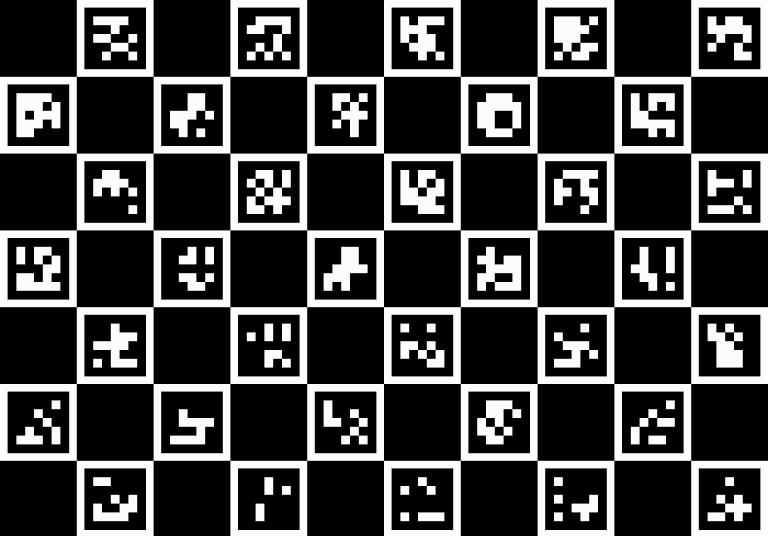
Give the GLSL for this pattern, as a Shadertoy shader.

```glsl
// Calibration checkerboard: white squares each hold a black-framed 5x5 bit marker.

const float COLUMNS = 10.0;         // squares across the canvas
const float ROWS = 7.0;             // squares down the canvas
const float MARKER_SIZE = 0.8;      // marker width as a share of its square
const float MODULES = 7.0;          // modules per marker side, border included
const float BORDER = 1.0;           // black border width, in modules
const float BASE_DENSITY = 0.50;    // share of white bits
const float TOP_BIAS = 0.28;        // upper bits: fuller high on the board, sparser low
const float CENTER_BIAS = 0.14;     // middle columns are fuller than outer ones
const uint SEED = 37u;
const int SAMPLES = 5;              // antialiasing samples per pixel side
const vec3 BLACK = vec3(0.0);
const vec3 WHITE = vec3(0.99);

// Integer hash mapped to 0..1
float hash(uvec2 square, uvec2 bit) {
    uint h = SEED + square.x * 73u + square.y * 1031u + bit.x * 8209u + bit.y * 65537u;
    h = (h ^ (h >> 16)) * 0x7feb352du;
    h = (h ^ (h >> 15)) * 0x846ca68bu;
    h ^= h >> 16;
    return float(h & 0xffffu) / 65536.0;
}

// One data bit of the marker in a given square; rows count downwards
float markerBit(vec2 square, vec2 bit) {
    float dataBits = MODULES - 2.0 * BORDER;
    float last = dataBits - 1.0;
    float boardUp = 1.0 - 2.0 * square.y / (ROWS - 1.0);
    float markerUp = 1.0 - bit.y / last;
    float offCenter = abs(2.0 * bit.x / last - 1.0);
    float density = BASE_DENSITY + TOP_BIAS * boardUp * markerUp
                  + CENTER_BIAS * (0.5 - offCenter);
    return step(hash(uvec2(square), uvec2(bit)), density);
}

// Board value at p, in squares from the upper left: 0 black, 1 white
float board(vec2 p) {
    vec2 square = floor(p);
    if (mod(square.x + square.y, 2.0) < 0.5) return 0.0;

    // White margin around the marker
    vec2 local = fract(p) - 0.5;
    if (max(abs(local.x), abs(local.y)) > 0.5 * MARKER_SIZE) return 1.0;

    // Black border, then the data bits
    vec2 module = (local / MARKER_SIZE + 0.5) * MODULES;
    vec2 fromCenter = abs(module - 0.5 * MODULES);
    if (max(fromCenter.x, fromCenter.y) > 0.5 * MODULES - BORDER) return 0.0;
    return markerBit(square, floor(module - BORDER));
}

void mainImage(out vec4 fragColor, in vec2 fragCoord) {
    float squaresPerPixel = COLUMNS / iResolution.x;
    vec2 center = vec2(fragCoord.x, iResolution.y - fragCoord.y);

    // Average a regular grid of samples over the pixel
    float coverage = 0.0;
    for (int j = 0; j < SAMPLES; j++) {
        for (int i = 0; i < SAMPLES; i++) {
            vec2 offset = (vec2(i, j) + 0.5) / float(SAMPLES) - 0.5;
            coverage += board((center + offset) * squaresPerPixel);
        }
    }
    coverage /= float(SAMPLES * SAMPLES);

    fragColor = vec4(mix(BLACK, WHITE, coverage), 1.0);
}
```
